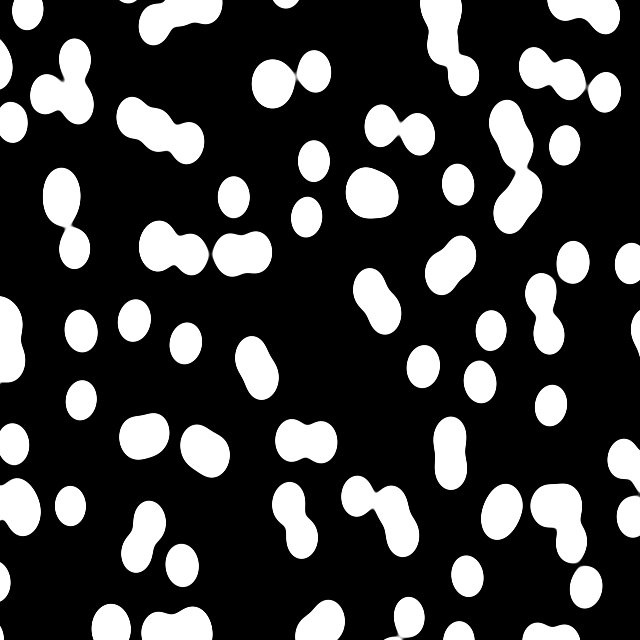
A Shadertoy shader for this texture:

```glsl
vec3 hash32(vec2 p) {
    vec3 q = fract(p.xyx * vec3(0.1031, 0.1030, 0.0973));
    q += dot(q, q.yxz + 33.33);
    return fract((q.xxy + q.yzz) * q.zyx);
}

// Summed soft ovals, one per loosely jittered cell; single ovals end at radius 1
float blobRadius(vec2 p) {
    const float cells = 10.0;
    const float falloff = 1.6;
    vec2 home = floor(p * cells);
    float field = 0.0;
    for (int y = -2; y <= 2; y++) {
        for (int x = -2; x <= 2; x++) {
            vec2 cell = home + vec2(x, y);
            vec3 rnd = hash32(cell + 57.0);
            vec2 center = (cell + 0.5 + 1.4 * (rnd.xy - 0.5)) / cells;

            // Upright oval with a slight lean
            float lean = 0.35 * (rnd.z - 0.5);
            vec2 d = mat2(cos(lean), sin(lean), -sin(lean), cos(lean)) * (p - center);
            d /= vec2(0.025, 0.0325) * mix(0.96, 1.04, fract(rnd.z * 7.0));
            field += exp(falloff * (1.0 - dot(d, d)));
        }
    }
    return sqrt(max(0.0, 1.0 - log(max(field, 1e-6)) / falloff));
}

void mainImage(out vec4 fragColor, in vec2 fragCoord) {
    vec2 p = fragCoord / iResolution.y;

    // Approximate edge distance, smoothed over one pixel
    float edgeDistance = (blobRadius(p) - 1.0) * 0.028;
    float halfPixel = 0.5 / iResolution.y;
    float white = 1.0 - smoothstep(-halfPixel, halfPixel, edgeDistance);

    fragColor = vec4(vec3(white), 1.0);
}
```
